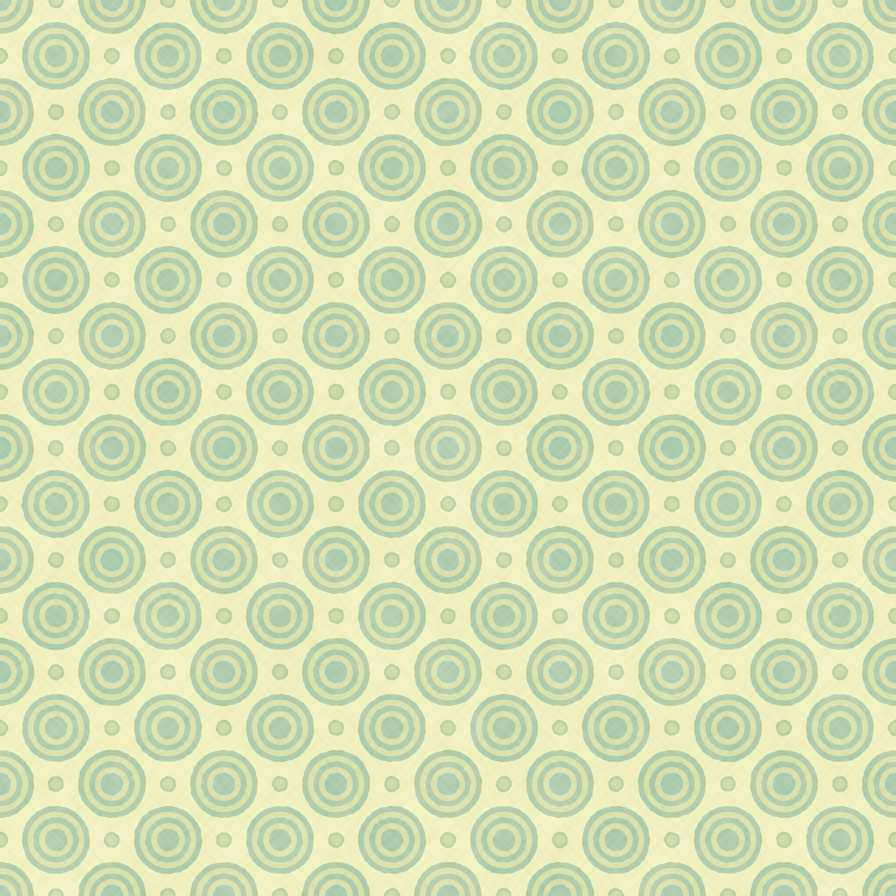
Give the GLSL for this pattern, as a three.js fragment shader.

```glsl
// Concentric ringed discs and small dots alternating like a checkerboard on cream paper.
// Distances to two offset lattices give the shapes; wrapping gradient noise, stretched
// along both diagonals, adds woven fibres, and rounder noise adds faded blotches.

#define CELLS 16.0        // lattice steps across and up, even so that it tiles
#define DISC_RADIUS 0.604 // in lattice steps
#define DOT_RADIUS 0.142
#define DOT_LINE 0.044
#define FIBRE_WEAR 0.034
#define BLOTCH_WEAR 0.030
#define EDGE_WEAR 0.010
#define CREAM vec3(0.945, 0.942, 0.752)
#define STRAW vec3(0.860, 0.890, 0.680)
#define TEAL vec3(0.690, 0.803, 0.682)
#define DOT_FILL vec3(0.815, 0.865, 0.680)
#define DOT_RIM vec3(0.725, 0.815, 0.672)

varying vec2 vUv;

// Pseudo-random unit vector for a lattice corner.
vec2 gradientAt(vec2 corner, vec2 period) {
  vec3 h = fract(mod(corner, period).xyx * vec3(0.1031, 0.1030, 0.0973));
  h += dot(h, h.yzx + 33.33);
  float angle = 6.2832 * fract((h.x + h.y) * h.z);
  return vec2(cos(angle), sin(angle));
}

// Gradient noise that wraps after a whole period.
float gradientNoise(vec2 p, vec2 period) {
  vec2 i = floor(p), f = p - i;
  vec2 w = f * f * f * (f * (f * 6.0 - 15.0) + 10.0);
  vec2 e = vec2(1.0, 0.0);
  float a = dot(gradientAt(i, period), f);
  float b = dot(gradientAt(i + e.xy, period), f - e.xy);
  float c = dot(gradientAt(i + e.yx, period), f - e.yx);
  float d = dot(gradientAt(i + e.xx, period), f - e.xx);
  return mix(mix(a, b, w.x), mix(c, d, w.x), w.y);
}

// Threads running along both diagonals.
float fibres(vec2 uv) {
  vec2 diagonal = vec2(uv.x + uv.y, uv.x - uv.y);
  vec2 rising = vec2(160.0, 22.0), falling = vec2(23.0, 150.0);
  return gradientNoise(diagonal * rising, rising)
       + gradientNoise(diagonal * falling, falling);
}

// Soft stains at two sizes.
float blotches(vec2 uv) {
  return gradientNoise(uv * 9.0, vec2(9.0))
       + 0.7 * gradientNoise(uv * 31.0 + 0.37, vec2(31.0));
}

// Distance to the nearest centre of a checkerboard lattice.
float checkerDistance(vec2 p) {
  return min(length(mod(p, 2.0) - 1.0), length(mod(p + 1.0, 2.0) - 1.0));
}

float disc(float dist, float radius, float blur) {
  return 1.0 - smoothstep(radius - blur, radius + blur, dist);
}

void main() {
  vec2 p = vUv * CELLS;
  float blur = 0.75 * fwidth(p.x);
  float fibre = fibres(vUv);
  float blotch = blotches(vUv);

  // Large discs: a solid core and two rings, in bands of equal width.
  float discDist = checkerDistance(p) + EDGE_WEAR * fibre;
  float rings = 0.0;
  for (int i = 2; i <= 6; i++) {
    rings = disc(discDist, DISC_RADIUS * float(i) / 6.0, blur) - rings;
  }
  vec3 color = mix(CREAM, STRAW, disc(discDist, DISC_RADIUS, blur));
  color = mix(color, TEAL, rings);

  // Small outlined dots in the gaps.
  float dotDist = checkerDistance(p + vec2(1.0, 0.0)) + EDGE_WEAR * fibre;
  color = mix(color, DOT_RIM, disc(dotDist, DOT_RADIUS, blur));
  color = mix(color, DOT_FILL, disc(dotDist, DOT_RADIUS - DOT_LINE, blur));

  // Wear is strongest in red on the inked parts and faint on bare paper.
  float wear = FIBRE_WEAR * fibre + BLOTCH_WEAR * blotch;
  color += wear * mix(vec3(0.5, 0.5, 0.75), vec3(1.2, 0.65, 0.55), rings);

  gl_FragColor = vec4(clamp(color, 0.0, 1.0), 1.0);
}
```
